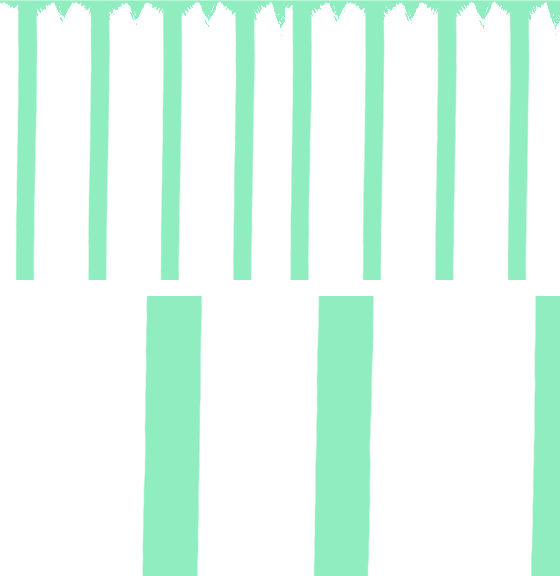
Top: the whole. Bottom: its middle third, enlarged.
A WebGL 2 fragment shader for this pattern:

```glsl
#version 300 es
precision highp float;
// Hand-painted mint stripes on white, with a ragged brush fringe along the top.
// A swatch of four stripes is laid twice, the second copy cutting off the first;
// edges and bristles are distances disturbed by gradient noise.

uniform vec2 u_resolution;
out vec4 outColor;

// All lengths are fractions of the canvas height.
const vec3 PAPER = vec3(1.0);
const vec3 MINT = vec3(0.56, 0.93, 0.75);
const float SEAM = 1.0182;          // where the second swatch begins
const float SWATCH_SHIFT = 0.9805;  // offset between the two swatches
const float FIRST_STRIPE = 0.0977;  // centre of the first stripe at the top
const float SPACING = 0.2589;
const float HALF_WIDTH = 0.0333;
const float TAPER = 0.0016;         // half width lost toward the bottom
const float DRIFT = 0.0090;         // leftward lean toward the bottom
const float WOBBLE = 0.0016;
const float DAB_RADIUS = 0.034;     // dabs hang midway between stripes
const float DAB_DEPTH = 0.073;
const float DAB_GROWTH = 0.004;     // later dabs hang lower
const float FRINGE_DEPTH = 0.056;
const float FRINGE_REACH = 0.098;
const float BRISTLE_FREQ = 125.0;
const float TOP_RIM = 0.0026;       // pale line at the upper border

float hash(vec2 p) {
    p = fract(p * vec2(0.1031, 0.1137));
    p += dot(p, p.yx + 33.33);
    return fract((p.x + p.y) * p.x * 17.0);
}

vec2 gradient(vec2 cell) {
    float a = 6.2832 * hash(cell + 71.0);
    return vec2(cos(a), sin(a));
}

// Gradient noise, roughly -0.7 to 0.7
float noise(vec2 p) {
    vec2 i = floor(p), f = fract(p);
    vec2 w = f * f * f * (f * (f * 6.0 - 15.0) + 10.0);
    vec2 e = vec2(0.0, 1.0);
    float low = mix(dot(gradient(i), f), dot(gradient(i + e.yx), f - e.yx), w.x);
    float high = mix(dot(gradient(i + e.xy), f - e.xy), dot(gradient(i + 1.0), f - 1.0), w.x);
    return mix(low, high, w.y);
}

// Signed distance to one long stripe; offset is measured from its top centre
float stripeDistance(float offset, float top, float index) {
    float lean = DRIFT * smoothstep(0.12, 1.1, top) - 0.002 * sin(top * 5.0) * (1.0 - top);
    float edge = sign(offset + lean);
    vec2 q = vec2(top * 9.0, index * 7.3 + edge * 2.7);
    float rough = WOBBLE * (noise(q) + 0.5 * noise(q * vec2(6.0, 1.0) + 19.0));
    return abs(offset + lean) - HALF_WIDTH + TAPER * top + rough;
}

// How far the brush fringe hangs down at this place
float fringeDepth(float x, float offset, float index) {
    float side = offset < 0.0 ? 0.62 + 0.12 * index : 0.95 + 0.07 * index;
    float fall = smoothstep(HALF_WIDTH - 0.01, FRINGE_REACH, abs(offset));
    float beside = mix(FRINGE_DEPTH * side, 0.010, fall);

    float slot = (x - FIRST_STRIPE) / SPACING;
    float dabIndex = max(floor(slot), 0.0);
    float dabOffset = abs(fract(slot) - 0.5) * SPACING;
    float cone = pow(max(1.0 - dabOffset / DAB_RADIUS, 0.0), 0.75);
    return max(beside, (DAB_DEPTH + DAB_GROWTH * dabIndex * dabIndex) * cone);
}

void main() {
    vec2 p = gl_FragCoord.xy / u_resolution.y;
    float pixel = 1.0 / u_resolution.y;
    float top = 1.0 - p.y;
    float x = p.x < SEAM ? p.x : p.x - SWATCH_SHIFT;

    // Nearest stripe of the swatch
    float index = floor((x - FIRST_STRIPE) / SPACING + 0.5);
    float offset = x - FIRST_STRIPE - index * SPACING;

    // Stripe body
    float stripe = 1.0 - smoothstep(-pixel, pixel, stripeDistance(offset, top, index));

    // Bristles slant away from the stripe and thin out toward their tips
    float slant = offset - sign(offset) * top * 0.45;
    vec2 q = vec2((slant + index * SPACING) * BRISTLE_FREQ, top * 22.0);
    float bristle = noise(q) + 0.5 * noise(q * vec2(1.9, 3.0) + 37.0);
    float hang = fringeDepth(x, offset, index) * (0.92 + 0.75 * bristle) - top;
    float soft = max(0.003, pixel);
    float fringe = smoothstep(-soft, soft, hang);

    // Paint, with the pale rim along the upper border
    float paint = max(stripe, fringe);
    paint *= mix(0.45, 1.0, smoothstep(TOP_RIM - pixel, TOP_RIM + pixel, top));
    outColor = vec4(mix(PAPER, MINT, paint), 1.0);
}
```
